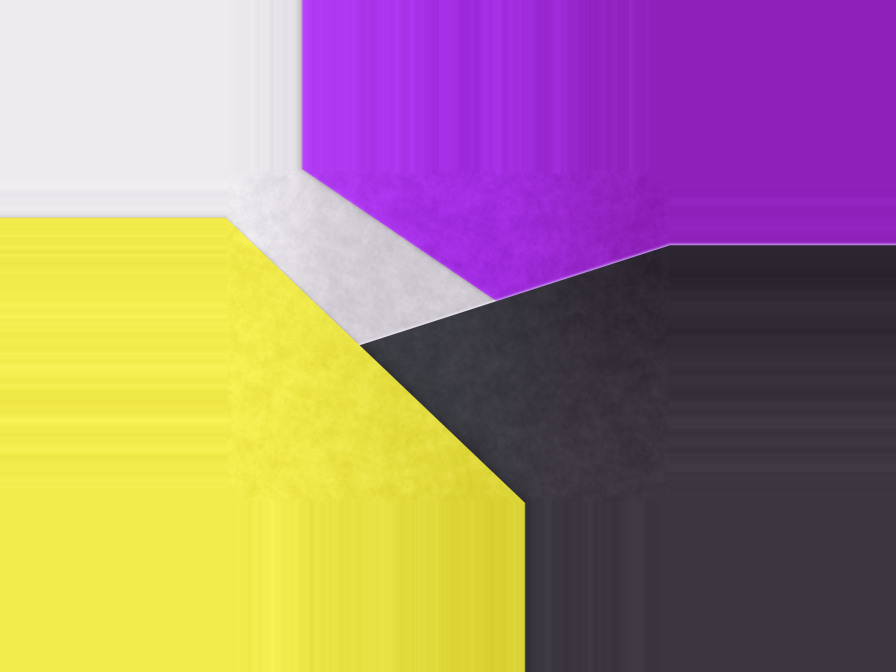
Give the GLSL for this background, as a Shadertoy shader.

```glsl
// Four overlapping sheets of coloured paper whose borders stretch out to the canvas edge.

float hash(vec2 p) {
    return fract(sin(dot(p, vec2(127.1, 311.7))) * 43758.5453);
}

float noise(vec2 p) {
    vec2 cell = floor(p), f = fract(p);
    f = f * f * (3.0 - 2.0 * f);
    return mix(mix(hash(cell), hash(cell + vec2(1, 0)), f.x),
               mix(hash(cell + vec2(0, 1)), hash(cell + vec2(1, 1)), f.x), f.y);
}

// Zero-centred paper fibre, from broad mottling to fine grain
float paperGrain(vec2 p) {
    float sum = 0.0, weight = 0.5, scale = 48.0;
    for (int i = 0; i < 4; i++) {
        sum += weight * (noise(p * scale + float(i) * 17.3) - 0.5);
        p = mat2(0.8, 0.6, -0.6, 0.8) * p;
        scale *= 1.9;
        weight *= 0.85;
    }
    return sum;
}

// Signed distance to the line from a to b, positive on its left
float lineSide(vec2 p, vec2 a, vec2 b) {
    vec2 d = normalize(b - a);
    return d.x * (p.y - a.y) - d.y * (p.x - a.x);
}

float cover(float d) {
    float pixel = 0.75 / iResolution.y;
    return smoothstep(-pixel, pixel, d);
}

void mainImage(out vec4 fragColor, in vec2 fragCoord) {
    // Clamping to a central window stretches its border outward
    vec2 center = vec2(0.6667, 0.5), halfSize = vec2(0.3307, 0.2483);
    vec2 p = (fragCoord - 0.5 * iResolution.xy) / iResolution.y + center;
    p = clamp(p, center - halfSize, center + halfSize);
    vec2 q = (p - center) / halfSize;

    float yellowEdge = lineSide(p, vec2(0.3368, 0.6753), vec2(0.7813, 0.2517));
    float purpleEdge = lineSide(p, vec2(0.4497, 0.7483), vec2(0.7361, 0.5538));
    float darkEdge = lineSide(p, vec2(0.5347, 0.4861), vec2(0.9983, 0.6354));

    // Grain fades at the window corners so the stretched corners stay even
    float grain = paperGrain(p);
    grain *= 1.0 - smoothstep(0.85, 1.0, min(abs(q.x), abs(q.y)));

    // White sheet, shaded beside its neighbours
    vec3 white = mix(vec3(0.93, 0.92, 0.935), vec3(0.82, 0.80, 0.83), smoothstep(-1.0, -0.35, q.x));
    white += 0.07 * grain;
    white -= 0.16 * exp(-abs(purpleEdge) / 0.003);
    white -= 0.12 * exp(-abs(yellowEdge) / 0.002);

    // Purple sheet, lit from the left
    vec3 purple = mix(vec3(0.69, 0.23, 0.95), vec3(0.63, 0.175, 0.88), smoothstep(-0.7, 0.1, q.x));
    purple = mix(purple, vec3(0.56, 0.13, 0.73), smoothstep(0.1, 1.0, q.x));
    purple += vec3(0.07, 0.05, 0.09) * grain;
    purple += 0.08 * exp(-abs(purpleEdge) / 0.002);

    // Dark sheet, bluish near the middle
    vec3 dark = mix(vec3(0.24, 0.21, 0.25), vec3(0.17, 0.147, 0.187), smoothstep(-0.8, 0.55, q.y));
    dark = mix(vec3(0.235, 0.235, 0.265), dark, smoothstep(-0.1, 0.9, q.x));
    dark += 0.05 * grain;
    dark *= 1.0 - 0.25 * exp(-abs(yellowEdge) / 0.008);

    // Yellow sheet, dimmer toward the right
    vec3 yellow = mix(vec3(0.95, 0.925, 0.30), vec3(0.86, 0.83, 0.21), smoothstep(-1.0, 0.4, q.x));
    yellow += vec3(0.06, 0.06, 0.09) * grain;

    // Stack the sheets, with a pale rim along the dark one
    vec3 color = mix(white, purple, cover(purpleEdge));
    vec3 rim = mix(vec3(0.94, 0.92, 0.95), vec3(0.80, 0.62, 0.97), cover(purpleEdge));
    color = mix(color, rim, 0.85 * exp(-pow(darkEdge / 0.0028, 2.0)));
    color = mix(color, dark, cover(-darkEdge));
    color = mix(color, yellow, cover(-yellowEdge));

    fragColor = vec4(clamp(color, 0.0, 1.0), 1.0);
}
```
